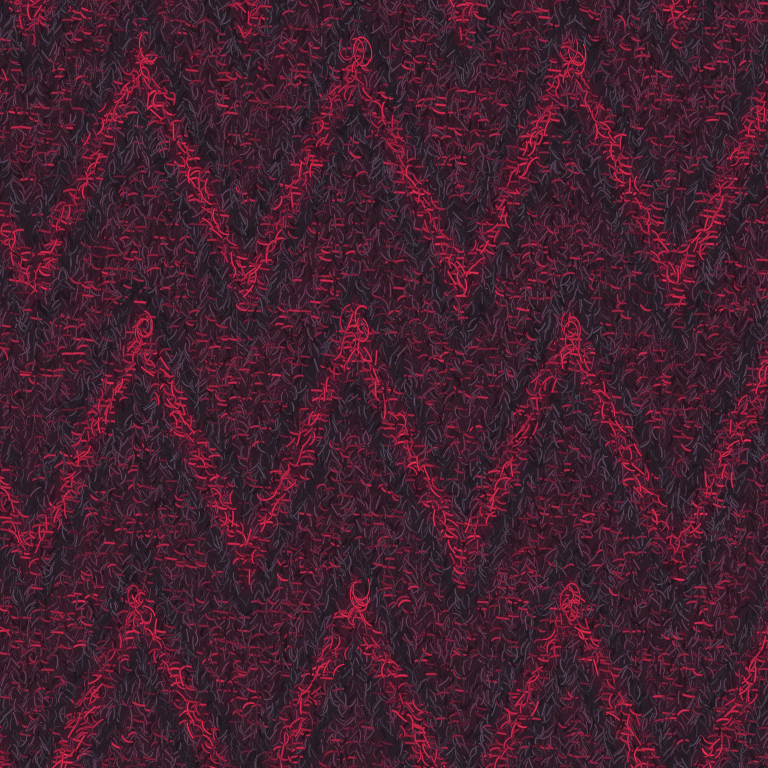
A WebGL 1 fragment shader for this texture:

```glsl
precision highp float;
// Woolly chevron knit: scarlet zigzags over wine and ink bands of tangled yarn.

#define ACROSS 3.57               // zigzags per canvas width
#define DOWN 2.84                 // zigzags per canvas height
#define PEAK vec2(0.182, 0.919)   // tip of one zigzag
#define CLIMB 0.293               // height from valley to tip
#define RIDGE 0.062               // half width of the bright line, in periods
#define INK vec3(0.15, 0.115, 0.15)
#define PLUM vec3(0.25, 0.10, 0.165)
#define SLATE vec3(0.28, 0.23, 0.29)
#define WINE vec3(0.40, 0.15, 0.25)
#define CRIMSON vec3(0.64, 0.14, 0.27)
#define SCARLET vec3(0.88, 0.18, 0.32)
#define LINT vec3(0.56, 0.50, 0.56)

uniform vec2 u_resolution;

vec2 hash2(vec2 p) {
  vec2 k = vec2(dot(p, vec2(127.1, 311.7)), dot(p, vec2(269.5, 183.3)));
  return fract(sin(k) * 43758.55);
}

// Slow unevenness, about -1 to 1
float drift(vec2 p) {
  return 0.5 * sin(p.x * 23.0 + 2.0 * sin(p.y * 17.0))
       + 0.5 * sin(p.y * 31.0 + 2.0 * sin(p.x * 13.0 + 1.0));
}

// x: bright ridge, y: overall redness, z: direction of the limb
vec3 bands(vec2 p) {
  float side = fract((p.x - PEAK.x) * ACROSS + 0.5) - 0.5;
  float wobble = 0.006 * drift(p * 1.7) + 0.004 * drift(p * 7.0);
  float phase = (p.y - PEAK.y + CLIMB * 2.0 * abs(side) + wobble) * DOWN;
  float f = abs(fract(phase + 0.5) - 0.5);
  float ridge = exp(-f * f / (RIDGE * RIDGE));
  float halo = 1.0 - smoothstep(0.04, 0.21, f);
  float between = smoothstep(0.17, 0.36, f) * (0.54 + 0.14 * drift(p));
  return vec3(ridge, max(0.06, max(halo, between)), side < 0.0 ? 1.0 : -1.0);
}

// Lays one rounded strand, with a soft shadow, over the cloth
vec3 paint(vec3 cloth, vec3 tint, float d, float halfWidth) {
  float px = 1.0 / u_resolution.y;
  float cover = 1.0 - smoothstep(-0.7 * px, 0.7 * px, d - halfWidth);
  float shadow = 1.0 - smoothstep(0.0, 2.2 * halfWidth, d);
  float roundness = 1.05 - 0.35 * clamp(d / halfWidth, 0.0, 1.0);
  return mix(cloth * (1.0 - 0.16 * shadow), tint * roundness, cover);
}

// Scatters bent strands, one per cell
// kind 0: fuzz below, 1: dashes, 2: ridge yarn, 3: fuzz on top
vec3 weave(vec3 cloth, vec2 p, vec2 cell, vec2 size, float kind) {
  vec2 home = floor(p / cell);
  for (int j = -1; j <= 1; j++) {
    for (int i = -1; i <= 1; i++) {
      vec2 id = home + vec2(float(i), float(j));
      vec2 r = hash2(id + kind * 57.0);
      vec2 s = hash2(id + kind * 57.0 + 31.7);
      vec2 center = (id + 0.5 + 0.8 * (r - 0.5)) * cell;
      vec3 band = bands(center);
      float angle, chance;
      vec3 tint;
      if (kind < 0.5 || kind > 2.5) {
        angle = (mod(id.x, 4.0) < 2.0 ? 1.15 : -1.15) + 1.1 * (r.y - 0.5);
        chance = kind < 0.5 ? 1.0 : 0.5 - 0.25 * band.x;
        tint = mix(SLATE, WINE, clamp(band.y + 0.5 * (r.x - 0.5), 0.0, 0.9));
        tint *= 0.42 + 0.85 * s.x;
      } else if (kind < 1.5) {
        angle = 1.0 * (r.x - 0.5) - 0.1;
        chance = 0.03 + 0.85 * band.y;
        tint = mix(WINE, CRIMSON, clamp(band.y * 0.9 + r.y - 0.5, 0.0, 1.0));
        tint = mix(tint, SCARLET, band.y * s.x * s.x) * (0.75 + 0.35 * r.y);
        tint = mix(tint, LINT, step(0.9995, r.x));
      } else {
        angle = band.z * 1.15 + 1.2 * (r.y - 0.5);
        chance = 0.9 * band.x;
        tint = mix(CRIMSON, SCARLET, s.x);
      }
      if (s.y < chance) {
        float c = cos(angle), n = sin(angle);
        vec2 q = p - center;
        q = vec2(c * q.x + n * q.y, c * q.y - n * q.x);
        float len = size.x * (0.6 + 0.4 * s.x);
        q.y += (r.x - 0.5) * 0.8 * (q.x * q.x / len);
        float d = length(vec2(max(abs(q.x) - len, 0.0), q.y));
        cloth = paint(cloth, tint, d, size.y);
      }
    }
  }
  return cloth;
}

// Loose loops of yarn at each tip
vec3 curls(vec3 cloth, vec2 p) {
  vec2 id = floor((p - PEAK) * vec2(ACROSS, DOWN) + 0.5);
  vec2 tip = PEAK + id / vec2(ACROSS, DOWN);
  for (int k = 0; k < 5; k++) {
    vec2 r = hash2(id + float(k) * 7.3);
    vec2 q = p - tip - (r - 0.5) * vec2(0.024, 0.05);
    q = vec2(1.3 * q.x + 0.4 * (r.x - 0.5) * q.y, 0.8 * q.y);
    float turn = 6.283 * fract(r.x * 5.0 + r.y * 3.0);
    float radius = 0.007 + 0.009 * r.y;
    float gap = max(-0.1 - dot(q, vec2(cos(turn), sin(turn))) / radius, 0.0);
    float d = abs(length(q) - radius) + gap * radius;
    cloth = paint(cloth, mix(CRIMSON, SCARLET, r.x), d, 0.0012);
  }
  return cloth;
}

void main() {
  vec2 p = gl_FragCoord.xy / u_resolution.y;
  vec3 cloth = mix(INK, PLUM, bands(p).y);
  cloth = weave(cloth, p, vec2(0.008, 0.010), vec2(0.0085, 0.0013), 0.0);
  cloth = weave(cloth, p, vec2(0.0135, 0.0095), vec2(0.0075, 0.0018), 1.0);
  cloth = weave(cloth, p, vec2(0.008, 0.010), vec2(0.0085, 0.0012), 3.0);
  cloth = weave(cloth, p, vec2(0.011, 0.014), vec2(0.0100, 0.0013), 2.0);
  gl_FragColor = vec4(curls(cloth, p), 1.0);
}
```
